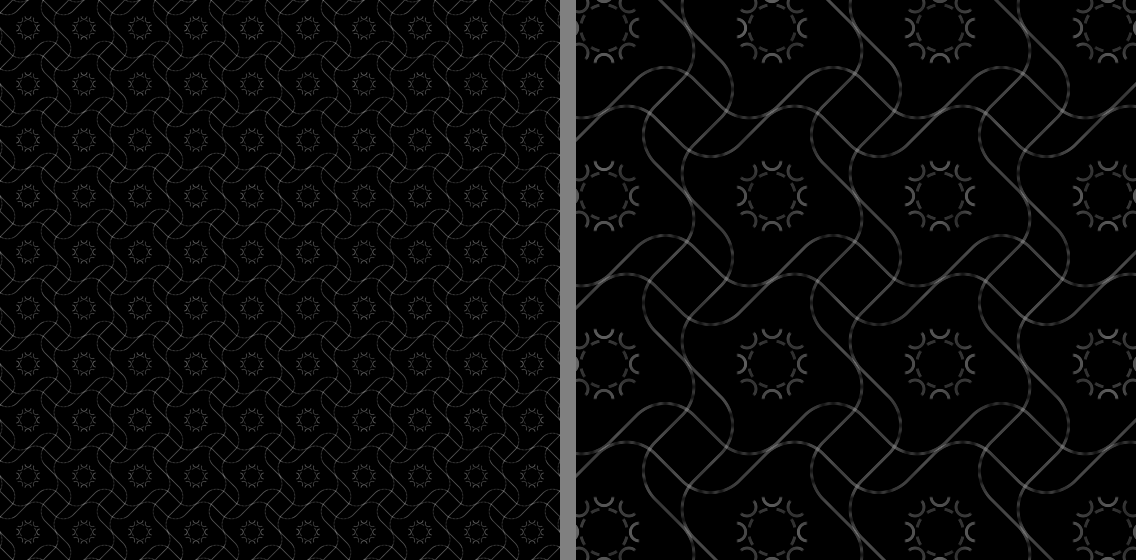
Left, the full canvas; right, a detail of the centre.
Give the GLSL for this pattern, as a WebGL 1 fragment shader.

```glsl
precision highp float;

uniform vec2 u_resolution;

const float REPEATS = 10.0;
const float TAU = 6.2831853;
const float LINE_HALF_WIDTH = 0.009;

float hash(vec2 p) {
  vec3 q = fract(vec3(p.xyx) * 0.1031);
  q += dot(q, q.yzx + 33.33);
  return fract((q.x + q.y) * q.z);
}

// Value noise that wraps after a whole number of lattice cells.
float wrappedNoise(vec2 p, float period) {
  vec2 i = floor(p);
  vec2 f = fract(p);
  vec2 s = f * f * (3.0 - 2.0 * f);
  vec2 lo = mod(i, period);
  vec2 hi = mod(i + 1.0, period);
  float bottom = mix(hash(lo), hash(vec2(hi.x, lo.y)), s.x);
  float top = mix(hash(vec2(lo.x, hi.y)), hash(hi), s.x);
  return mix(bottom, top, s.y);
}

float stroke(float dist, float halfWidth, float pixel) {
  return 1.0 - smoothstep(halfWidth - 0.5 * pixel, halfWidth + 0.5 * pixel, dist);
}

// A 45 degree zigzag with circular bends; flat stretches break into dashes.
float strand(vec2 p, float pixel) {
  const float bendRadius = 0.241;
  const float tangentX = bendRadius * 0.70710678;
  float t = abs(fract(p.x - 0.135 + 0.5) - 0.5);
  float y = p.y + 0.115;
  float crest = step(0.25, t);
  t = mix(t, 0.5 - t, crest);
  y *= 1.0 - 2.0 * crest;

  float bend = min(t, tangentX);
  float rise = sqrt(bendRadius * bendRadius - bend * bend);
  float height = bendRadius * 1.41421356 - 0.25 - rise + t - bend;
  float dist = abs(y - height) * rise / bendRadius;

  float flatness = 1.0 - smoothstep(0.06, 0.13, t);
  float dash = 0.5 + 0.5 * cos(TAU * 16.0 * t);
  return stroke(dist, LINE_HALF_WIDTH, pixel) * (1.0 - flatness * (0.2 + 0.45 * dash));
}

// Four strands cross around each lattice corner and enclose a diamond.
float lattice(vec2 p, float pixel) {
  vec2 turned = vec2(-p.y, p.x);
  return strand(p, pixel) + strand(-p, pixel)
       + strand(turned, pixel) + strand(-turned, pixel);
}

// Eight outward-opening arcs with faint dashes between their bases.
float rosette(vec2 p, float pixel) {
  const float sector = TAU / 8.0;
  float radius = length(p);
  float angle = atan(p.y, p.x + 1e-6);
  float local = mod(angle + 0.5 * sector, sector) - 0.5 * sector;
  vec2 q = radius * vec2(cos(local), sin(local));

  float petal = stroke(abs(length(q - vec2(0.21, 0.0)) - 0.053), LINE_HALF_WIDTH, pixel);
  petal *= 1.0 - smoothstep(0.2, 0.215, q.x);
  petal *= 0.82 + 0.18 * cos(4.0 * angle);

  float ring = stroke(abs(radius - 0.138), LINE_HALF_WIDTH, pixel);
  ring *= smoothstep(0.16, 0.24, abs(local));
  return max(petal, 0.6 * ring);
}

void main() {
  vec2 p = gl_FragCoord.xy / u_resolution * REPEATS;
  float pixel = REPEATS / min(u_resolution.x, u_resolution.y);

  vec2 fromCorner = fract(p + 0.5) - 0.5;
  vec2 fromCenter = fract(p) - 0.5;
  float lines = 0.27 * lattice(fromCorner, pixel);
  float flower = 0.34 * rosette(fromCenter, pixel);

  // Slight uneven fading along the threads.
  float wear = mix(0.78, 1.15, wrappedNoise(p * 12.0, REPEATS * 12.0));
  float shade = min((lines + flower) * wear, 0.42);
  gl_FragColor = vec4(vec3(shade), 1.0);
}
```
